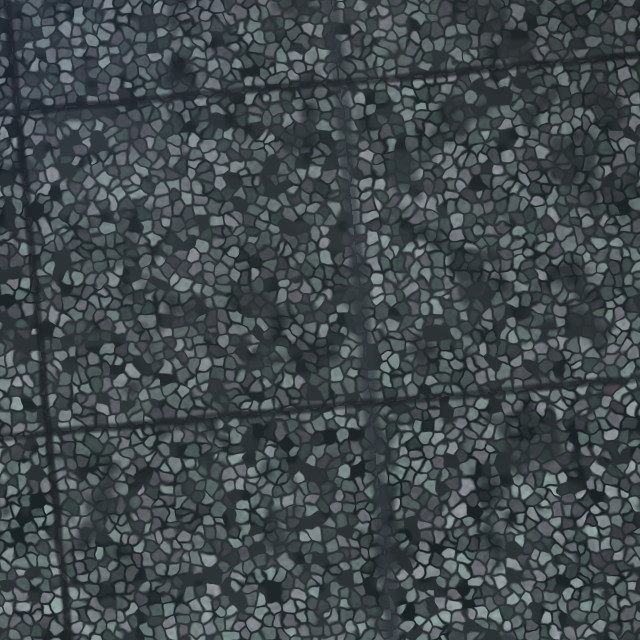
This texture is drawn by a Shadertoy shader. Its source:

```glsl
const vec2 JOINT_ORIGIN = vec2(0.076, 0.324);
const mat2 TILE_AXES = mat2(0.503, 0.046, -0.048, 0.501);
const float CHIPS_PER_TILE = 27.0;

const vec3 PIT_COLOR = vec3(0.085, 0.115, 0.125);
const vec3 BINDER_COLOR = vec3(0.165, 0.190, 0.200);
const vec3 GROUT_COLOR = vec3(0.145, 0.165, 0.180);
const vec3 CHIP_DARK = vec3(0.220, 0.250, 0.260);
const vec3 CHIP_LIGHT = vec3(0.540, 0.585, 0.590);

float hash(vec2 p) {
    return fract(sin(dot(p, vec2(127.1, 311.7))) * 43758.5453);
}

vec2 hash2(vec2 p) {
    return vec2(hash(p), hash(p + 57.3));
}

float noise(vec2 p) {
    vec2 i = floor(p), f = fract(p);
    f = f * f * (3.0 - 2.0 * f);
    return mix(mix(hash(i), hash(i + vec2(1, 0)), f.x),
               mix(hash(i + vec2(0, 1)), hash(i + vec2(1, 1)), f.x), f.y);
}

float fbm(vec2 p) {
    return 0.55 * noise(p) + 0.3 * noise(p * 2.1 + 9.7) + 0.15 * noise(p * 4.3 + 3.1);
}

// Distance to a stone centre, stretched along a random direction
float stoneDistance(vec2 offset, vec2 id) {
    float angle = 6.2832 * hash(id + 11.0);
    vec2 axis = vec2(cos(angle), sin(angle));
    float stretch = mix(1.0, 1.6, hash(id + 23.0));
    float size = mix(0.85, 1.2, hash(id + 37.0));
    vec2 local = vec2(dot(offset, axis), dot(offset, vec2(-axis.y, axis.x)));
    return length(local * vec2(1.0 / stretch, 1.0)) * sqrt(stretch) / size;
}

// Nearest and second nearest stone distances, then the nearest stone's id
vec4 stones(vec2 p) {
    vec2 cell = floor(p);
    vec4 best = vec4(9.0, 9.0, 0.0, 0.0);
    for (int y = -1; y <= 1; y++)
    for (int x = -1; x <= 1; x++) {
        vec2 id = cell + vec2(x, y);
        vec2 center = id + 0.1 + 0.8 * hash2(id);
        float d = stoneDistance(p - center, id);
        if (d < best.x) best = vec4(d, best.x, id);
        else best.y = min(best.y, d);
    }
    return best;
}

vec3 terrazzo(vec2 p, vec2 tile) {
    vec2 warp = vec2(noise(p * 1.7), noise(p * 1.7 + 41.0)) - 0.5;
    vec4 s = stones(p + 0.35 * warp + tile * 19.0);
    float lightness = hash(s.zw + 71.0);

    // Binder with dark pits
    float pit = smoothstep(0.45, 0.75, noise(p * 0.8 + 13.0));
    vec3 binder = mix(BINDER_COLOR, PIT_COLOR, 0.75 * pit);

    // Chips with a slight green or violet cast
    vec3 chip = mix(CHIP_DARK, CHIP_LIGHT, lightness);
    chip += (hash(s.zw + 5.0) - 0.5) * vec3(0.035, -0.03, 0.01);
    chip *= 0.92 + 0.16 * noise(p * 3.0);
    float mask = smoothstep(0.02, 0.34, s.y - s.x);
    mask *= 1.0 - smoothstep(0.5, 0.85, s.x);

    // Missing stones and bare patches
    mask *= smoothstep(0.06, 0.14, hash(s.zw + 91.0));
    mask *= 1.0 - 0.75 * smoothstep(0.63, 0.76, fbm(p * 0.22 + tile * 7.0));
    return mix(binder, chip, mask);
}

// Coverage of a joint running where coord is a whole number
float joint(float coord, float along, float halfWidth, float seed) {
    float wobble = 0.007 * (noise(vec2(along * 14.0, seed)) - 0.5);
    float d = abs(coord - round(coord) + wobble);
    float wear = mix(0.65, 1.0, noise(vec2(along * 22.0, seed + 8.0)));
    return wear * (1.0 - smoothstep(halfWidth * 0.5, halfWidth * 1.7, d));
}

void mainImage(out vec4 fragColor, in vec2 fragCoord) {
    vec2 uv = fragCoord / iResolution.xy;
    vec2 p = inverse(TILE_AXES) * (uv - JOINT_ORIGIN);
    vec2 tile = floor(p);
    vec3 color = terrazzo(p * CHIPS_PER_TILE, tile);

    // Tile contrast and cloudy wear
    float contrast = mix(0.82, 1.05, hash(tile + 3.0));
    color = mix(vec3(0.285, 0.315, 0.325), color, contrast);
    color *= 0.9 + 0.24 * fbm(uv * 5.0 + 2.0);

    // Joints: alternate upright ones are wider and paler
    float pale = mod(round(p.x), 2.0);
    float upright = joint(p.x, p.y, mix(0.011, 0.021, pale), round(p.x) + 4.0);
    float level = joint(p.y, p.x, 0.011, round(p.y) + 17.0);
    vec3 uprightColor = GROUT_COLOR * mix(0.85, 1.35, pale);
    color = mix(color, uprightColor, upright * mix(0.95, 0.8, pale));
    color = mix(color, GROUT_COLOR * 0.9, 0.9 * level);

    // Uneven light: cool at upper left, dim at upper right
    color += vec3(0.0, 0.005, 0.03) * (1.0 - smoothstep(0.0, 0.6, length(uv - vec2(0, 1))));
    color *= 1.0 - 0.22 * (1.0 - smoothstep(0.0, 0.5, length(uv - vec2(1, 1))));
    fragColor = vec4(color, 1.0);
}
```
